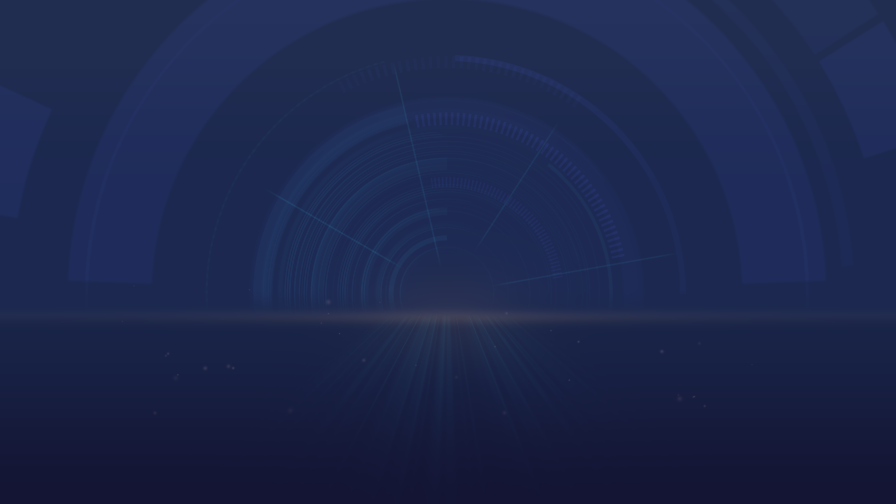
Reproduce this background procedurally as a Shadertoy shader.

```glsl
// Dark blue technical backdrop: concentric dial arcs rise behind a glowing horizon.
// Arcs are polar boxes, fine rings come from hashed radius bins, and the floor
// holds a fan of light made of noise over slope, with a few drifting sparks.

const vec2  DIAL = vec2(-0.002, 0.417);   // dial centre, x measured from mid canvas
const float HORIZON = 0.370;
const float FAN_APEX = 0.480;
const vec3  SKY_TOP = vec3(0.130, 0.178, 0.315);
const vec3  SKY_MID = vec3(0.108, 0.157, 0.308);
const vec3  FLOOR_TOP = vec3(0.095, 0.140, 0.280);
const vec3  FLOOR_LOW = vec3(0.078, 0.082, 0.205);
const vec3  BLUE = vec3(0.014, 0.017, 0.050);
const vec3  TEAL = vec3(0.018, 0.095, 0.095);
const vec3  HAZE = vec3(0.115, 0.080, 0.035);
const vec3  SPARK = vec3(0.200, 0.140, 0.110);
const float FINE_BINS = 210.0;
const float WIDE_BINS = 62.0;
const float TICK_DEGREES = 1.9;
const int   SPARKS = 34;

float hash(float n) {
    n = fract(n * 0.1031);
    n *= n + 33.33;
    return fract(n * (n + n));
}

float noise(float x) {
    float f = fract(x);
    return mix(hash(floor(x)), hash(floor(x) + 1.0), f * f * (3.0 - 2.0 * f));
}

// Soft interval from a to b, with edge width w
float band(float x, float a, float b, float w) {
    return smoothstep(a - w, a + w, x) * (1.0 - smoothstep(b - w, b + w, x));
}

// Arc in polar space: q = (radius, degrees), radii r0..r1, angles a0..a1
float arc(vec2 q, float r0, float r1, float a0, float a1, float w) {
    return band(q.x, r0, r1, w) * band(q.y, a0, a1, degrees(w / max(q.x, 0.02)));
}

float ticks(vec2 q, float w) {
    float d = abs(fract(q.y / TICK_DEGREES) - 0.5);
    float soft = degrees(w / max(q.x, 0.02)) / TICK_DEGREES;
    return 1.0 - smoothstep(0.22 - soft, 0.22 + soft, d);
}

// Radial hairline at an angle, fading towards both ends
float spoke(vec2 p, float angle, float r0, float r1, float w) {
    vec2 dir = vec2(cos(radians(angle)), sin(radians(angle)));
    float along = dot(p, dir);
    float across = abs(dot(p, vec2(-dir.y, dir.x)));
    return band(along, r0, r1, 0.025) * (1.0 - smoothstep(0.0, 0.0015 + w, across));
}

// Rings of random weight; each starts at its own angle on the right
float rings(vec2 q, float bins, float cutoff) {
    float bin = q.x * bins;
    float id = floor(bin) + bins;
    float weight = smoothstep(cutoff, 1.0, hash(id));
    float start = mix(-60.0, 95.0, hash(id + 0.5));
    float side = mix(0.35, 1.0, smoothstep(75.0, 150.0, q.y));
    return weight * side * band(fract(bin), 0.2, 0.8, 0.2) * smoothstep(start, start + 3.0, q.y);
}

vec3 dial(vec2 p, float w) {
    float a = degrees(atan(p.y, p.x));
    vec2 q = vec2(length(p), a < -90.0 ? a + 360.0 : a);

    // Broad outer bands and blocks
    float blue = arc(q, 0.586, 0.752, 2.0, 178.0, 0.004);
    blue += 0.4 * arc(q, 0.712, 0.718, -5.0, 185.0, w);
    blue += 0.5 * arc(q, 0.785, 0.808, 4.0, 52.0, 0.003);
    blue += 1.0 * arc(q, 0.870, 1.020, 18.0, 32.0, 0.003);
    blue += 0.6 * arc(q, 0.870, 1.020, 33.0, 50.0, 0.003);
    blue += 1.1 * arc(q, 0.865, 1.020, 155.0, 170.0, 0.003);
    blue += 1.2 * arc(q, 0.462, 0.474, 0.0, 88.0, w) * mix(0.5, 1.0, smoothstep(0.0, 80.0, q.y));
    blue += 0.5 * arc(q, 0.350, 0.390, -10.0, 190.0, 0.004);
    blue += 0.3 * band(q.x, 0.05, 0.36, 0.05);

    // Tick scales and a dotted outer scale
    float marks = arc(q, 0.335, 0.360, 12.0, 101.0, w) + 0.8 * arc(q, 0.212, 0.232, 8.0, 98.0, w);
    marks += 0.35 * arc(q, 0.448, 0.472, 55.0, 118.0, w);
    blue += 1.3 * marks * ticks(q, w);
    float teal = 0.27 * arc(q, 0.475, 0.479, 105.0, 186.0, w) * mix(0.5, 1.0, ticks(q, w));

    // Teal arcs, stopping at the top of the dial
    teal += 0.22 * arc(q, 0.346, 0.382, 103.0, 188.0, w);
    teal += 0.30 * arc(q, 0.322, 0.329, -8.0, 52.0, w);
    teal += 0.17 * arc(q, 0.246, 0.270, 90.0, 192.0, w);
    teal += 0.20 * arc(q, 0.156, 0.172, 90.0, 195.0, w);
    teal += 0.40 * arc(q, 0.106, 0.116, 90.0, 200.0, w);

    // Hashed rings, fine and wide
    float zone = band(q.x, 0.09, 0.385, 0.01);
    teal += zone * (0.36 * rings(q, FINE_BINS, 0.35) + 0.22 * rings(q, WIDE_BINS, 0.4));

    // Spokes
    teal += 0.55 * spoke(p, 103.0, 0.07, 0.46, w) + 0.65 * spoke(p, 150.0, 0.12, 0.40, w);
    teal += 0.50 * spoke(p, 57.0, 0.12, 0.39, w) + 0.50 * spoke(p, 10.0, 0.11, 0.45, w);
    return BLUE * blue + TEAL * teal;
}

// Light streaks spreading over the floor
float fan(vec2 p) {
    float slope = p.x / (FAN_APEX - p.y);
    float streak = 0.6 * pow(noise(slope * 14.0 + 40.0), 2.0) + 0.8 * pow(noise(slope * 38.0 + 90.0), 3.0);
    float reach = exp(-pow((HORIZON - p.y) / (0.15 + 0.09 * exp(-4.0 * slope * slope)), 2.0));
    return streak * reach * (1.0 - smoothstep(0.6, 1.5, abs(slope)));
}

void mainImage(out vec4 fragColor, in vec2 fragCoord) {
    float w = 0.8 / iResolution.y;
    vec2 p = (fragCoord - vec2(0.5 * iResolution.x, 0.0)) / iResolution.y;
    float height = p.y - HORIZON;

    // Sky with dial, floor with light fan
    vec3 skyColor = mix(SKY_MID, SKY_TOP, smoothstep(0.62, 1.0, p.y));
    skyColor += dial(p - DIAL, w) * smoothstep(0.0, 0.06, height);
    vec3 floorColor = mix(FLOOR_LOW, FLOOR_TOP, smoothstep(0.0, HORIZON, p.y));
    if (height < 0.02) floorColor += TEAL * 0.5 * fan(p);
    vec3 color = mix(floorColor, skyColor, smoothstep(-0.010, 0.010, height));

    // Horizon line and central haze
    float spread = exp(-p.x * p.x * 5.0);
    color += HAZE * exp(-pow(height / 0.014, 2.0)) * (0.22 + 0.55 * spread);
    vec2 fromGlow = p - vec2(0.0, HORIZON);
    color += HAZE * 0.5 * exp(-dot(fromGlow, fromGlow * vec2(45.0, 130.0)));

    // Scattered sparks
    for (int i = 0; i < SPARKS; i++) {
        float n = float(i) * 5.0 + 3.0;
        vec2 spot = vec2((hash(n) - 0.5) * 1.3, mix(0.18, 0.44, hash(n + 1.0)));
        float size = mix(0.0015, 0.0050, pow(hash(n + 2.0), 4.0));
        color += SPARK * mix(0.2, 0.7, hash(n + 3.0)) * exp(-pow(length(p - spot) / size, 2.0));
    }
    fragColor = vec4(color, 1.0);
}
```
